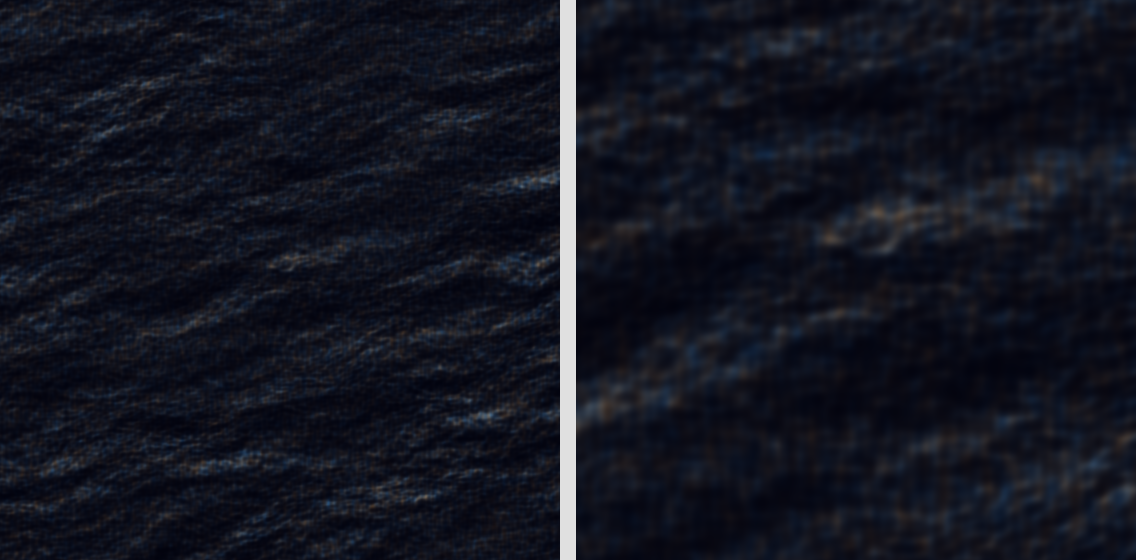
Left, the full canvas; right, a detail of the centre.
Reproduce this texture procedurally as a three.js fragment shader.

```glsl
varying vec2 vUv;

#define TILT 0.25
#define RIPPLE_CELLS vec2(3.8, 12.5)
#define OCTAVES 5
#define OCTAVE_FADE 0.87
#define BEND 0.025
#define THREAD_CELLS vec2(45.0, 140.0)
#define THREAD_DEPTH 0.62
#define BASE_LIGHT 0.068
#define CONTRAST 1.0
#define TINT_CELLS vec2(115.0, 60.0)
#define TINT_AMOUNT 0.55
#define NIGHT_BLUE vec3(0.0, 0.002, 0.046)

float hash(vec2 cell) {
  vec3 p = fract(cell.xyx * vec3(0.1031, 0.1030, 0.0973));
  p += dot(p, p.yzx + 33.33);
  return fract((p.x + p.y) * p.z);
}

// Gradient noise, centred on zero
float cornerSlope(vec2 cell, vec2 offset) {
  float angle = 6.28318 * hash(cell);
  return dot(vec2(cos(angle), sin(angle)), offset);
}

float noise(vec2 p) {
  vec2 cell = floor(p);
  vec2 f = p - cell;
  vec2 u = f * f * f * (f * (f * 6.0 - 15.0) + 10.0);
  vec2 e = vec2(1.0, 0.0);
  float low = mix(cornerSlope(cell, f), cornerSlope(cell + e, f - e), u.x);
  float high = mix(cornerSlope(cell + e.yx, f - e.yx),
                   cornerSlope(cell + e.xx, f - e.xx), u.x);
  return mix(low, high, u.y);
}

// Ripples lit from above: each octave adds its slope across the grain
float rippleLight(vec2 p) {
  vec2 cells = RIPPLE_CELLS;
  float weight = 1.0;
  float light = 0.0;
  for (int i = 0; i < OCTAVES; i++) {
    vec2 q = p * cells + 17.3 * float(i + 1);
    light += weight * (noise(q) - noise(q + vec2(0.0, 0.6)));
    cells *= vec2(2.15, 1.75);
    weight *= OCTAVE_FADE;
  }
  return light;
}

// Fine crossed threads
float weave(vec2 p) {
  return noise(p * THREAD_CELLS + 71.0) + noise(p * THREAD_CELLS.yx + 113.0);
}

void main() {
  // Tilted, gently bent coordinates
  float c = cos(TILT);
  float s = sin(TILT);
  vec2 along = vec2(c * vUv.x + s * vUv.y, c * vUv.y - s * vUv.x) + 2.0;
  along.y += BEND * noise(along * vec2(5.0, 7.0));

  // Relief, stronger in some patches than in others
  float patchGain = 1.0 + 0.8 * noise(along * vec2(3.0, 5.0) + 40.0);
  float tone = patchGain * rippleLight(along) + THREAD_DEPTH * weave(vUv);
  float light = BASE_LIGHT * exp(CONTRAST * tone);
  light /= 1.0 + 1.1 * light;

  // Small flecks shift between warm brown and cold blue
  float tint = TINT_AMOUNT * (noise(vUv * TINT_CELLS + 29.0)
                            + 0.5 * noise(along * vec2(12.0, 30.0) + 53.0));
  vec3 fleck = vec3(0.9, 1.0, 0.98) + tint * vec3(1.0, 0.0, -1.0);
  gl_FragColor = vec4(NIGHT_BLUE + light * fleck, 1.0);
}
```
